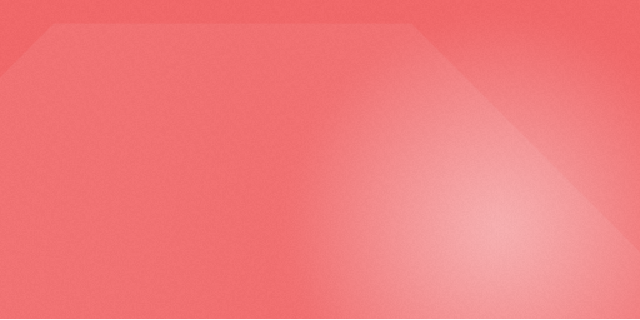
A Shadertoy shader for this background:

```glsl
#define BASE_COLOR vec3(0.941, 0.407, 0.412)
#define LIGHT_COLOR vec3(0.985, 0.985, 0.99)
#define GLOW_CENTER vec2(1.56, 0.285)
#define GLOW_RADIUS 0.67
#define GLOW_STRENGTH 0.465
#define PANEL_TOP 0.926
#define PANEL_LEFT 0.758
#define PANEL_RIGHT 2.212
#define PANEL_VEIL 0.066
#define STRIP_HEIGHT 0.003
#define GRAIN_CELLS 256.0
#define GRAIN_STRENGTH 0.02

float hash(vec2 cell) {
    return fract(sin(dot(cell, vec2(12.9898, 78.233))) * 43758.5453);
}

// Signed distance to a panel with two corners cut at 45 degrees
float panelDistance(vec2 p) {
    float leftCut = (p.y - p.x - PANEL_LEFT) * 0.7071;
    float rightCut = (p.x + p.y - PANEL_RIGHT) * 0.7071;
    return max(p.y - PANEL_TOP, max(leftCut, rightCut));
}

// Nearly linear falloff with a rounded core and a soft rim
float glowAmount(vec2 p) {
    float d = length(vec2(distance(p, GLOW_CENTER), 0.05));
    float fall = 1.0 - d / GLOW_RADIUS;
    return 0.5 * (fall + sqrt(fall * fall + 0.002));
}

void mainImage(out vec4 fragColor, in vec2 fragCoord) {
    // Canvas units: height is 1
    vec2 p = fragCoord / iResolution.y;
    float pixel = 1.0 / iResolution.y;

    // Radial glow
    vec3 color = mix(BASE_COLOR, LIGHT_COLOR, GLOW_STRENGTH * glowAmount(p));

    // Translucent panel, faintest left of the glow
    float inside = 1.0 - smoothstep(-pixel, pixel, panelDistance(p));
    float dip = exp(-pow((p.x - 0.85) / 0.35, 2.0)) * (1.0 - 0.6 * p.y);
    color = mix(color, LIGHT_COLOR, inside * PANEL_VEIL * (1.0 - 0.35 * dip));

    // Fine grain
    color += GRAIN_STRENGTH * (hash(floor(p * GRAIN_CELLS)) - 0.5);

    // Thin white strip along the bottom edge
    float strip = clamp((STRIP_HEIGHT - p.y) / pixel + 0.5, 0.0, 1.0);
    color = mix(color, vec3(1.0), strip);

    fragColor = vec4(color, 1.0);
}
```
